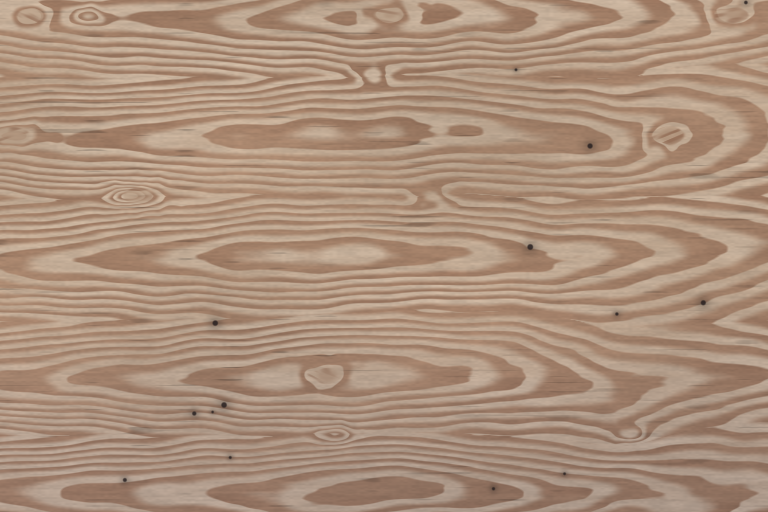
This texture is drawn by a WebGL 1 fragment shader. Its source:

```glsl
precision highp float;
uniform vec2 u_resolution;

#define PERIOD 0.234      // height of one cathedral figure
#define AXIS_Y 0.033      // height of the lowest figure axis
#define CENTRE_X 0.68     // middle of the closed ovals
#define RINGS 5.4         // growth rings from axis to valley
#define KNOTS 13
#define NAILS 14
#define FIBRE 0.075       // strength of the fine fibres
#define CONTRAST 0.92     // strength of the ring bands

const vec3 PALE = vec3(0.775, 0.705, 0.632);
const vec3 CREAM = vec3(0.705, 0.618, 0.535);
const vec3 TAN = vec3(0.645, 0.520, 0.430);
const vec3 BROWN = vec3(0.555, 0.420, 0.338);
const vec3 NAIL = vec3(0.16, 0.13, 0.13);

float hash(vec2 p) {
  vec3 q = fract(p.xyx * vec3(0.1031, 0.1030, 0.0973));
  q += dot(q, q.yzx + 33.33);
  return fract((q.x + q.y) * q.z);
}

float noise(vec2 p) {
  vec2 i = floor(p), f = fract(p);
  f = f * f * (3.0 - 2.0 * f);
  return mix(mix(hash(i), hash(i + vec2(1, 0)), f.x),
             mix(hash(i + vec2(0, 1)), hash(i + vec2(1, 1)), f.x), f.y);
}

// Noise centred on zero
float wave(vec2 p) { return noise(p) - 0.5; }

// Knots sit on the axes and in the valleys between them
vec2 knotCentre(float k) {
  float row = floor(hash(vec2(k, 7.3)) * 9.0);
  return vec2(1.5 * hash(vec2(k, 2.1)), AXIS_Y + 0.5 * PERIOD * row);
}

// Squared distance to a knot, measured in knot sizes
float knotDistance(vec2 p, float k) {
  vec2 d = (p - knotCentre(k)) / vec2(0.042, 0.021);
  d /= mix(0.6, 1.1, hash(vec2(k, 11.7)));
  return dot(d, d) * (1.0 + 0.8 * wave(p * 45.0));
}

// Age of the wood, counted in growth rings
float ringField(vec2 p) {
  float dx = p.x - CENTRE_X + 0.2 * wave(vec2(3.0, p.y * 5.0));
  float right = smoothstep(0.1, 0.75, dx);
  float y = p.y + 0.025 * wave(p * vec2(2.5, 3.0)) + 0.012 * wave(p * vec2(10.0, 5.0));
  y += 0.07 * right * wave(p * vec2(5.0, 6.0) + 9.0);
  float t = 2.0 * abs(fract((y - AXIS_Y) / PERIOD + 0.5) - 0.5);
  float slope = t * t * (1.6 - 0.6 * t * t);
  float f = mix(RINGS, 2.7, right) * slope;
  f += (sqrt(dx * dx + 0.04) - 0.2) * (dx > 0.0 ? 7.5 : 5.5);
  f += 1.3 * wave(p * vec2(2.5, 7.0)) + 0.4 * wave(p * vec2(13.0, 24.0));
  f += 0.13 * wave(p * vec2(22.0, 110.0));
  for (int i = 0; i < KNOTS; i++) {
    float k = float(i);
    f += (hash(vec2(k, 5.9)) > 0.5 ? 1.8 : -1.8) * exp(-knotDistance(p, k));
  }
  return f;
}

void main() {
  vec2 p = gl_FragCoord.xy / u_resolution.y;
  float px = 1.0 / u_resolution.y;

  // Bands: slow darkening through each ring, then a crisp edge
  float f = ringField(p);
  float blur = length(vec2(ringField(p + vec2(px, 0)), ringField(p + vec2(0, px))) - f);
  blur = clamp(blur, 0.02, 0.3);
  float t = fract(f);
  float band = smoothstep(0.3 - blur, 0.58 + blur, t)
             * (1.0 - smoothstep(0.96 - 1.4 * blur, 1.0, t));

  // Wood tones
  float patches = noise(p * vec2(4.0, 9.0) + 20.0);
  float streaks = noise(p * vec2(7.0, 75.0));
  vec3 light = mix(CREAM, PALE, clamp(0.55 * patches + 0.55 * streaks, 0.0, 1.0));
  vec3 dark = mix(TAN, BROWN, clamp(0.6 * patches + 0.7 * streaks * t - 0.1, 0.0, 1.0));
  vec3 col = mix(light, dark, band * CONTRAST);

  // Fibres, pores and short cracks
  float fibre = wave(p * vec2(28.0, 260.0)) + 0.7 * wave(p * vec2(130.0, 330.0) + 5.0);
  col *= 1.0 + FIBRE * fibre;
  float crack = smoothstep(0.84, 0.97, noise(p * vec2(11.0, 170.0) + 40.0));
  col *= 1.0 - 0.22 * crack * noise(p * vec2(5.0, 14.0) + 3.0);

  // Torn fibres inside the knots
  for (int i = 0; i < KNOTS; i++) {
    float k = float(i);
    float inside = 1.0 - smoothstep(0.35, 0.6, knotDistance(p, k));
    float tilt = mix(-0.7, 0.7, hash(vec2(k, 17.2)));
    float torn = noise(vec2(p.x * 30.0, (p.y + tilt * p.x) * 150.0));
    vec3 core = mix(BROWN, CREAM, smoothstep(0.1, 0.6, torn));
    col = mix(col, core, 0.7 * inside * step(0.45, hash(vec2(k, 11.7))));
  }

  // Weathering: greyer towards the bottom, uneven stains
  float low = 1.0 - smoothstep(0.0, 0.55, p.y);
  col *= mix(vec3(1.015, 1.0, 0.985), vec3(0.935, 0.925, 0.945), low);
  col *= 1.0 + 0.09 * wave(p * vec2(2.2, 2.8) + 14.0);

  // Nail holes with a faint grey halo
  for (int i = 0; i < NAILS; i++) {
    float k = float(i) + 50.0;
    vec2 c = vec2(1.5 * hash(vec2(k, 1.7)), hash(vec2(k, 8.4)));
    float r = mix(0.002, 0.0055, hash(vec2(k, 4.6)));
    float d = length(p - c);
    col *= 1.0 - 0.2 * exp(-d * d / (9.0 * r * r));
    col = mix(col, NAIL, 0.85 * (1.0 - smoothstep(r - px, r + px, d)));
  }

  gl_FragColor = vec4(col, 1.0);
}
```
